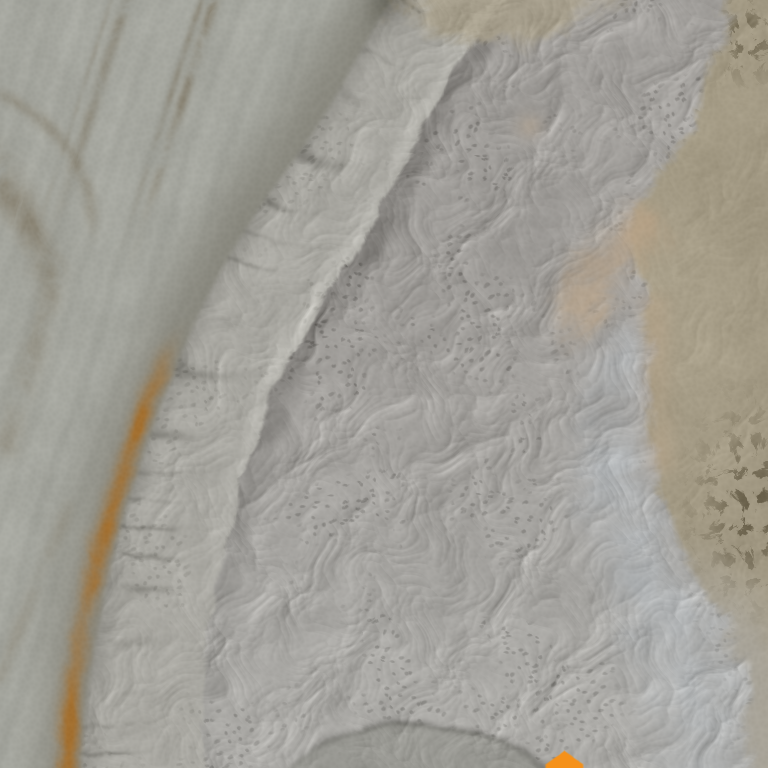
This texture is drawn by a WebGL 1 fragment shader. Its source:

```glsl
precision highp float;
// Weathered stone: a curved pale ridge between a scored slab, grey rock and tan earth.
uniform vec2 u_resolution;

const vec3 SLAB = vec3(.645, .65, .62);
const vec3 SHADE = vec3(.52, .515, .475);
const vec3 RIDGE = vec3(.665, .66, .635);
const vec3 ROCK = vec3(.63, .62, .605);
const vec3 PALE_ROCK = vec3(.665, .66, .645);
const vec3 EARTH = vec3(.645, .61, .525);
const vec3 PEACH = vec3(.73, .64, .53);
const vec3 FROST = vec3(.70, .715, .725);
const vec3 RUST = vec3(.64, .44, .19);
const vec3 TRACK = vec3(.49, .455, .38);
const vec3 BOULDER = vec3(.575, .575, .55);
const vec3 ORANGE = vec3(.96, .57, .10);
const vec2 LIGHT_STEP = vec2(-.003, .002);
const float RELIEF_GAIN = .36;
const float GRAIN = .025;
const mat2 TURN = mat2(.8, .6, -.6, .8);

vec2 hash2(vec2 p) {
  return fract(sin(vec2(dot(p, vec2(127.1, 311.7)), dot(p, vec2(269.5, 183.3)))) * 4375.85);
}

// Distance to the nearest scattered cell centre.
float cellular(vec2 p) {
  vec2 cell = floor(p), f = fract(p);
  float nearest = 2.;
  for (int j = -1; j <= 1; j++)
    for (int i = -1; i <= 1; i++) {
      vec2 o = vec2(float(i), float(j));
      nearest = min(nearest, length(o + hash2(cell + o) - f));
    }
  return nearest;
}

// Warped sine octaves, roughly -1 to 1.
float sines(vec2 p) {
  float sum = 0., amp = .5;
  for (int i = 0; i < 6; i++) {
    p = TURN * p * 1.75 + .6 * sin(p.yx * 1.3) + 1.7;
    sum += amp * sin(p.x) * cos(p.y);
    amp *= .62;
  }
  return sum;
}

// Domed lumps at three sizes on a warped plane.
float relief(vec2 p) {
  p += .016 * sin(p.yx * 37. + 2. * sin(p * 23.)) + .006 * sin(p.yx * 101.);
  vec3 d = vec3(cellular(p * 15.), cellular(p * 34. + 5.), cellular(p * 80.));
  return -dot(d * d, vec3(1., .45, .2));
}

float bell(float x, float width) { return exp(-x * x / (width * width)); }
float fall(float a, float b, float x) { return 1. - smoothstep(a, b, x); }

float segment(vec2 p, vec2 a, vec2 b) {
  vec2 d = b - a;
  return length(p - a - d * clamp(dot(p - a, d) / dot(d, d), 0., 1.));
}

float outerEdge(float y) { return .108 + .048 * y + .352 * y * y + .018 * bell(y - .84, .12); }
float creaseEdge(float y) { return .262 - .014 * y + .41 * y * y + .03 * bell(y - .72, .15); }
float earthEdge(float y) {
  return .97 - .13 * smoothstep(.08, .45, y) + .105 * smoothstep(.65, 1., y) - .03 * bell(y - .7, .07);
}

void main() {
  vec2 p = gl_FragCoord.xy / u_resolution;
  float soft = sines(p * 5.), mottle = sines(p * 11. + 8.), fine = sines(p * 24. + 3.);
  float slope = relief(p) - relief(p + LIGHT_STEP), lit = slope * RELIEF_GAIN;
  float pits = fall(.08, .28, cellular(p * vec2(62., 78.) + .5 * fine)) * smoothstep(0., .4, mottle);
  float lower = fall(.1, .6, p.y);
  float outer = p.x - outerEdge(p.y) - .003 * soft;
  float crease = p.x - creaseEdge(p.y) - .01 * fine - .006 * soft;
  float bank = p.x - earthEdge(p.y) - .018 * fine - .014 * soft;

  // Scored slab: slanted streaks, fading wheel tracks and a smeared arc.
  float across = p.x - .32 * p.y, high = smoothstep(.62, .92, p.y);
  float streak = sin(across * 95. + soft) * sin(across * 41. + 1.) + .5 * sin(across * 260. + 2. * soft);
  vec3 slab = SLAB + .014 * streak + .018 * fine + .012 * mottle;
  float tracks = high * (bell(across + .04, .007) + .6 * bell(across + .058, .005))
    + high * (.8 * bell(across + .155, .008) + .4 * bell(across + .175, .004))
    + .6 * bell(length(p - vec2(-.07, .7)) - .19, .009) * smoothstep(.66, .76, p.y)
    + .9 * bell(segment(p, vec2(-.01, .79), vec2(.06, .66)), .022)
    + .5 * bell(segment(p, vec2(.07, .64), vec2(.01, .42)), .016)
    + .4 * bell(segment(p, vec2(.09, .34), vec2(0., .12)), .01);
  slab = mix(slab, TRACK, clamp(tracks * (.5 + .6 * fine + .2 * mottle), 0., .75));
  slab = mix(slab, SHADE, .85 * smoothstep(-.11, 0., outer + .01 * soft));
  float rust = bell(outer + .02 + .006 * fine, .013) * fall(.44, .59, p.y);
  slab = mix(slab, RUST, clamp(rust * (.8 + .5 * mottle), 0., 1.));

  // Ridge with sagging cross wrinkles and a lit inner lip.
  float along = p.y + .55 * outer * p.y + .016 * soft + .006 * mottle - 1.6 * outer * outer;
  float wrinkle = pow(.5 + .5 * sin(along * 125. + 3. * sin(along * 19.)), 12.);
  vec3 ridge = RIDGE + lit * .65 + .02 * fine + .012 * mottle - .06 * pits;
  ridge -= .11 * wrinkle * fall(.03, .12, outer) * clamp(.5 + 1.2 * mottle, 0., 1.);
  ridge -= .07 * fall(0., .03, outer);
  ridge += .05 * bell(crease + .012, .011) * smoothstep(.1, .5, p.y);

  // Rough rock with a ragged dark crease and a frosted right flank.
  vec3 rock = mix(ROCK, PALE_ROCK, lower) + lit + .022 * (soft + mottle + fine) - .1 * pits;
  float gully = fall(.012, .042, crease + .01 * mottle) * (.3 + .7 * smoothstep(.15, .5, p.y));
  rock -= .12 * gully * (.85 + .4 * fine);
  float frostX = .79 + .11 * fall(.05, .42, p.y) + .025 * smoothstep(.46, .58, p.y);
  float frost = bell(p.x - frostX - .02 * fine - .015 * soft, .032 + .03 * lower) * fall(.53, .61, p.y);
  rock = mix(rock, FROST + lit + .02 * fine, clamp(frost * (.8 + .5 * mottle), 0., .9));

  // Tan earth with dark scattered flecks.
  vec3 earth = EARTH + .018 * (soft + mottle + fine) + lit * .3;
  float flecks = bell(length((p - vec2(.98, .34)) * vec2(1., .6)), .06) + .8 * bell(length(p - vec2(.97, .95)), .045);
  earth -= .22 * flecks * smoothstep(.1, .4, sines(p * 70.));
  earth = mix(earth, PALE_ROCK, .6 * fall(.15, .34, p.y) * bell(bank, .07));

  // Layers, peach stains and the earthy cap.
  vec3 color = mix(slab, ridge, smoothstep(-.006, .006, outer));
  color = mix(color, rock, smoothstep(-.004, .004, crease));
  color = mix(color, earth, smoothstep(-.012, .012, bank));
  float stain = bell(segment(p, vec2(.825, .7), vec2(.755, .6)) + .025 * fine, .03)
    + .5 * bell(segment(p, vec2(.85, .6), vec2(.86, .4)), .02) + .6 * bell(length(p - vec2(.688, .837)), .016);
  color = mix(color, PEACH, clamp(stain * (.65 + .4 * mottle), 0., .8));
  float cap = length((p - vec2(.66, 1.03)) / vec2(.17, .09)) + .25 * soft + .2 * fine;
  color = mix(color, EARTH + .02 + .04 * fine + lit * .5, .8 * fall(.75, 1.1, cap));
  color -= .12 * bell(length(p - vec2(.51, .995)), .03);

  // Dark-rimmed boulder and bright chip at the foot.
  float rim = (length((p - vec2(.54, -.05)) / vec2(.19, .108)) - 1.) * .11 + .005 * soft + .003 * fine;
  color = mix(color, BOULDER + lit * .7, .75 * fall(-.004, .004, rim));
  color -= .12 * bell(rim, .005) * clamp(.7 + mottle, 0., 1.);
  color += GRAIN * (cellular(p * 140.) - .5);
  vec2 chip = abs(p - vec2(.735, 0.));
  float chipEdge = max(chip.x * .75 + chip.y - .022, chip.x - .024) + .003 * fine;
  color = mix(color, ORANGE, fall(-.002, .002, chipEdge));
  gl_FragColor = vec4(color, 1.);
}
```
